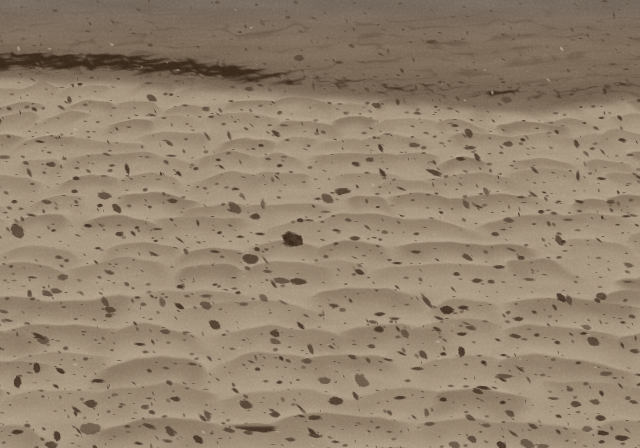
Give the GLSL for this texture, as a Shadertoy shader.

```glsl
const vec3 SAND_LIGHT = vec3(0.675, 0.607, 0.522);
const vec3 SAND_SHADE = vec3(0.535, 0.466, 0.385);
const vec3 WET_SAND   = vec3(0.500, 0.432, 0.362);
const vec3 WET_STREAK = vec3(0.385, 0.318, 0.255);
const vec3 FAR_SAND   = vec3(0.470, 0.420, 0.372);
const vec3 DEBRIS     = vec3(0.235, 0.172, 0.118);
const vec3 KELP       = vec3(0.200, 0.140, 0.085);
const vec3 SHELL      = vec3(0.760, 0.700, 0.620);
const float HORIZON = 1.35;                  // vanishing height of the ground
const vec2 MOUND_SIZE = vec2(0.20, 0.062);   // spacing on the ground
const vec2 CLUMP_POS = vec2(0.456, 0.465);
const vec2 WOOD_POS  = vec2(0.401, 0.046);

vec2 hash2(vec2 p) {
    vec3 q = fract(p.xyx * vec3(0.1031, 0.1030, 0.0973));
    q += dot(q, q.yzx + 33.33);
    return fract((q.xx + q.yz) * q.zy);
}

mat2 rotation(float a) {
    float c = cos(a), s = sin(a);
    return mat2(c, s, -s, c);
}

// Layered sines, roughly -1 to 1
float waves(vec2 p) {
    float sum = 0.0, amp = 0.5;
    for (int i = 0; i < 4; i++) {
        sum += amp * sin(p.x + 1.4 * sin(p.y + float(i)));
        p = rotation(1.1) * p * 1.9 + 2.3;
        amp *= 0.6;
    }
    return sum;
}

// Cellular noise: distance to the nearest seed
float cells(vec2 p) {
    vec2 id = floor(p);
    float nearest = 2.0;
    for (int k = 0; k < 9; k++) {
        vec2 c = id + vec2(k % 3, k / 3) - 1.0;
        nearest = min(nearest, length(c + hash2(c + 40.0) - p));
    }
    return nearest;
}

// Sand mounds: x is the shaded near face, y the bright crest
vec2 mounds(vec2 g) {
    vec2 id = floor(g), shade = vec2(0.0);
    for (int k = 0; k < 9; k++) {
        vec2 c = id + vec2(k % 3, k / 3) - 1.0;
        vec2 h = hash2(c + 90.0), m = hash2(c + 131.0);
        vec2 d = g - c - 0.2 - 0.6 * h;
        float halfWidth = mix(0.4, 0.85, m.x);
        float x = d.x / halfWidth;
        float below = 0.4 * (1.0 - x * x) - d.y;
        float side = 1.0 - smoothstep(0.55, 1.0, abs(x));
        float face = smoothstep(-0.02, 0.09, below) * (1.0 - smoothstep(0.15, 0.9, below));
        float rim = smoothstep(-0.3, 0.0, below) * (1.0 - smoothstep(0.0, 0.09, below));
        shade = max(shade, vec2(face, rim) * side * mix(0.35, 1.0, m.y));
    }
    return shade;
}

// Soft tilted ellipse with a ragged outline
float chip(vec2 d, vec2 radius, float angle, float px) {
    d = rotation(angle) * d / radius;
    float soft = clamp(0.8 * px / radius.y, 0.15, 0.8);
    float r = length(d) + 0.22 * waves(d * 2.3 + radius * 900.0);
    return 1.0 - smoothstep(1.0 - soft, 1.0 + soft, r);
}

// Scattered chips, one per grid cell at most
float scatter(vec2 p, vec2 spacing, float size, float density, float seed, float px) {
    vec2 id = floor(p / spacing);
    float cover = 0.0;
    for (int k = 0; k < 9; k++) {
        vec2 c = id + vec2(k % 3, k / 3) - 1.0;
        vec2 h = hash2(c + seed), m = hash2(c + seed + 17.0), n = hash2(c + seed + 53.0);
        float len = size * mix(0.4, 1.0, m.y * m.y);
        vec2 radius = len * vec2(1.0, mix(0.25, 0.65, n.x));
        float angle = 1.5 * pow(2.0 * n.y - 1.0, 3.0);
        float one = chip(p - (c + h) * spacing, radius, angle, px);
        cover = max(cover, one * step(m.x, density) * mix(0.55, 1.0, h.x));
    }
    return cover;
}

void mainImage(out vec4 fragColor, in vec2 fragCoord) {
    vec2 uv = fragCoord / iResolution.xy;
    float px = 1.0 / iResolution.y, aspect = iResolution.x / iResolution.y;
    vec2 p = vec2(uv.x * aspect, uv.y);
    float nearness = clamp(1.25 - 0.75 * uv.y, 0.4, 1.25);

    // Dry sand in perspective
    float dist = 1.0 / (HORIZON - uv.y);
    vec2 ground = vec2((p.x - 0.5 * aspect) * dist, log(dist)) / MOUND_SIZE;
    vec2 bend = vec2(0.18 * waves(ground * 1.3), 0.22 * waves(ground.yx * vec2(0.7, 1.9) + 4.0));
    vec2 relief = mounds(ground + bend + 30.0);
    float mottle = waves(ground * vec2(3.0, 4.0)) + 0.8 * (cells(ground * vec2(5.0, 4.0) + 60.0) - 0.5);
    vec3 dry = mix(SAND_LIGHT, SAND_SHADE, clamp(0.12 + 0.8 * relief.x + 0.09 * mottle, 0.0, 1.0));
    dry += 0.035 * relief.y * (1.0 - relief.x);

    // Damp far sand with long streaks
    float streak = cells(vec2(p.x * 9.0, p.y * 75.0) + waves(p * 14.0) + 20.0);
    vec3 wet = mix(WET_SAND, FAR_SAND, smoothstep(0.9, 1.0, uv.y));
    wet = mix(wet, WET_STREAK, 0.55 * smoothstep(0.5, 0.95, streak) * (1.0 - smoothstep(0.94, 1.0, uv.y)));
    wet += 0.018 * waves(p * vec2(12.0, 90.0));

    // Shore edge and tide line
    float drop = smoothstep(0.1, 0.78, uv.x), rise = smoothstep(0.85, 1.0, uv.x);
    float shore = 0.818 - 0.062 * drop + 0.018 * rise + 0.007 * waves(p * vec2(9.0, 25.0));
    float wetness = smoothstep(-0.012, 0.018, uv.y - shore);
    vec3 col = mix(dry, wet, wetness);
    float offLine = (uv.y - (0.862 - 0.068 * drop + 0.018 * rise)) / 0.028;
    float band = exp(-offLine * offLine) * mix(1.0, 0.62, smoothstep(0.33, 0.5, uv.x));
    float weed = cells(vec2(p.x * 22.0, p.y * 95.0) + 0.8 * waves(p * 25.0) + 70.0);
    col = mix(col, WET_STREAK, 0.45 * band);
    col = mix(col, KELP, 0.85 * smoothstep(0.65, 1.05, band * 0.85 + 0.55 * weed - 0.05));

    // Chips, twigs and pale shells
    float density = mix(0.42, 0.22, wetness) + 0.5 * band;
    float debris = scatter(p, vec2(0.045, 0.027), 0.013 * nearness, density, 11.0, px);
    debris = max(debris, scatter(p, vec2(0.10, 0.062), 0.021 * nearness, density * 0.85, 211.0, px));
    debris = max(debris, 0.7 * scatter(p, vec2(0.025, 0.017), 0.006, density, 331.0, px));
    col = mix(col, DEBRIS, debris * mix(0.88, 0.6, wetness));
    float shells = scatter(p, vec2(0.07, 0.05), 0.006, 0.12 + 0.4 * band, 421.0, px);
    col = mix(col, SHELL, 0.7 * shells);

    // Weed clump and driftwood
    vec2 scale = vec2(aspect, 1.0);
    vec2 toClump = p - CLUMP_POS * scale, toWood = p - WOOD_POS * scale;
    float clump = chip(toClump, vec2(0.023, 0.016), 0.15, px);
    col = mix(col, DEBRIS + 0.05 * waves(toClump * 180.0), 0.9 * clump);
    float wood = chip(toWood, vec2(0.047, 0.009), 0.06, px);
    col = mix(col, mix(DEBRIS, SAND_SHADE, smoothstep(-0.002, 0.006, toWood.y)), 0.85 * wood);

    // Fine grain
    col += 0.035 * (cells(p * 170.0) - 0.5);
    fragColor = vec4(clamp(col, 0.0, 1.0), 1.0);
}
```
